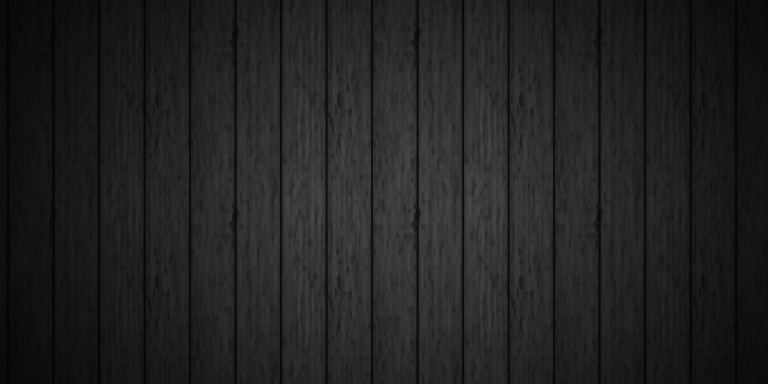
Reproduce this texture procedurally as a WebGL 2 fragment shader.

```glsl
#version 300 es
precision highp float;

uniform vec2 u_resolution;
out vec4 fragColor;

// Layout, in canvas heights
const float PLANKS_PER_TILE = 4.0;
const float PLANK_WIDTH = 0.1185;
const float TILE_SIZE = PLANK_WIDTH * PLANKS_PER_TILE;
const float FIRST_SEAM = 0.021;
const float SEAM_HALF_WIDTH = 0.0024;
const float SHADOW_WIDTH = 0.004;

// Tone and wear
const vec3 WOOD_COLOR = vec3(0.229, 0.229, 0.230);
const vec3 SEAM_COLOR = vec3(0.04);
const vec4 PLANK_TONE = vec4(0.99, 1.0, 1.04, 0.98);
const vec4 RING_STRENGTH = vec4(0.02, 0.02, 0.10, 0.06);
const float FIBER_STRENGTH = 0.36;
const float STREAK_STRENGTH = 0.22;
const float PORE_STRENGTH = 0.20;
const float FLAKE_STRENGTH = 0.42;

// Clusters of dark flakes, in tile units
const int CLUSTERS = 2;
const vec2 CLUSTER_CENTER[CLUSTERS] = vec2[](vec2(0.82, 0.47), vec2(0.24, 0.93));
const vec2 CLUSTER_SIZE[CLUSTERS] = vec2[](vec2(0.085, 0.28), vec2(0.045, 0.20));

// Light falloff
const vec2 LIGHT_CENTER = vec2(0.52, 0.48);
const vec2 LIGHT_FALLOFF = vec2(5.0, 2.1);

float hash(vec2 p) {
    return fract(sin(dot(p, vec2(12.9898, 78.233))) * 43758.5453);
}

// Value noise that wraps with the tile
float tileNoise(vec2 tile, vec2 cells, float seed) {
    vec2 p = tile * cells;
    vec2 i = floor(p);
    vec2 f = fract(p);
    f = f * f * (3.0 - 2.0 * f);
    vec2 a = mod(i, cells) + seed;
    vec2 b = mod(i + 1.0, cells) + seed;
    return mix(mix(hash(a), hash(vec2(b.x, a.y)), f.x),
               mix(hash(vec2(a.x, b.y)), hash(b), f.x), f.y);
}

// Fine fibers over lengthwise streaks, cut by thin dark pores
float fiberGrain(vec2 tile) {
    float fine = tileNoise(tile, vec2(80.0, 9.0), 3.0) * 0.55
               + tileNoise(tile, vec2(104.0, 36.0), 11.0) * 0.45;
    float streak = tileNoise(tile, vec2(40.0, 3.0), 23.0);
    float pore = smoothstep(0.62, 0.92, tileNoise(tile, vec2(72.0, 22.0), 31.0));
    return (fine - 0.5) * FIBER_STRENGTH + (streak - 0.5) * STREAK_STRENGTH
         - (pore - 0.2) * PORE_STRENGTH;
}

// Long arched growth rings: contours of a stretched field
float ringGrain(vec2 tile, float across) {
    float field = tileNoise(tile, vec2(8.0, 2.0), 41.0) * 1.6
                + tileNoise(tile, vec2(20.0, 5.0), 53.0) * 0.4
                + abs(across - 0.5) * 7.0;
    return sin(field * 6.2832) * (1.0 - abs(across - 0.5));
}

// Worn dark chips, long and narrow, gathered in clusters
float flakes(vec2 tile) {
    float density = 0.0;
    for (int i = 0; i < CLUSTERS; i++) {
        vec2 d = fract(tile - CLUSTER_CENTER[i] + 0.5) - 0.5;
        d /= CLUSTER_SIZE[i];
        density = max(density, exp(-dot(d, d)));
    }
    float chips = tileNoise(tile, vec2(60.0, 16.0), 67.0) * 0.65
                + tileNoise(tile, vec2(90.0, 40.0), 79.0) * 0.35;
    return smoothstep(0.82, 0.98, chips + 0.36 * density) * sqrt(density);
}

void main() {
    vec2 uv = gl_FragCoord.xy / u_resolution;
    vec2 p = gl_FragCoord.xy / u_resolution.y;
    float pixel = 1.0 / u_resolution.y;

    // Plank and tile coordinates
    vec2 tile = fract(vec2(p.x - FIRST_SEAM, p.y) / TILE_SIZE);
    float plankX = tile.x * PLANKS_PER_TILE;
    int plank = min(int(plankX), 3);
    float across = fract(plankX);

    // Wood surface
    float tone = PLANK_TONE[plank] + fiberGrain(tile);
    tone += RING_STRENGTH[plank] * ringGrain(tile, across);
    tone *= 1.0 - FLAKE_STRENGTH * flakes(tile);

    // Seams with a narrow shadow on both sides
    float seamDistance = min(across, 1.0 - across) * PLANK_WIDTH;
    float seam = 1.0 - smoothstep(-0.7 * pixel, 0.7 * pixel, seamDistance - SEAM_HALF_WIDTH);
    tone *= 1.0 - 0.45 * exp(-seamDistance / SHADOW_WIDTH);
    vec3 color = mix(WOOD_COLOR * tone, SEAM_COLOR, seam * 0.9);

    // Light pooled near the middle
    vec2 offset = uv - LIGHT_CENTER;
    color *= exp(-dot(LIGHT_FALLOFF, offset * offset));

    fragColor = vec4(color, 1.0);
}
```
